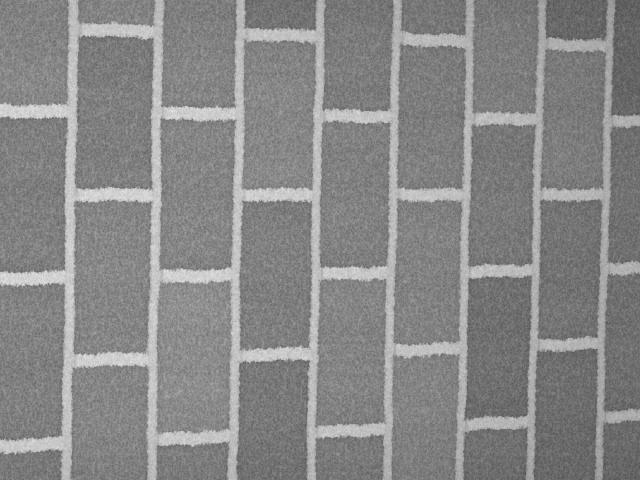
This texture is drawn by a Shadertoy shader. Its source:

```glsl
// Upright grey bricks in staggered columns, parted by pale, ragged mortar joints.
// A mild perspective maps the canvas to column and row numbers; distances to the
// joints shape the mortar, and cellular noise with layered sines gives the grain.

float hash(vec2 p) {
    vec3 h = fract(p.xyx * vec3(0.1031, 0.1030, 0.0973));
    h += dot(h, h.yzx + 33.33);
    return fract((h.x + h.y) * h.z);
}

// Distance to the nearest scattered point, about 0 to 1
float cellular(vec2 p) {
    vec2 cell = floor(p), local = fract(p);
    float nearest = 2.0;
    for (int j = -1; j <= 1; j++)
    for (int i = -1; i <= 1; i++) {
        vec2 o = vec2(i, j), id = cell + o;
        vec2 point = o + vec2(hash(id), hash(id + 57.3));
        nearest = min(nearest, length(point - local));
    }
    return nearest;
}

// Slow wobble that bends the joints slightly
float wobble(float t) {
    return sin(t) + 0.6 * sin(2.3 * t + 1.7) + 0.4 * sin(5.1 * t + 0.6);
}

void mainImage(out vec4 fragColor, in vec2 fragCoord) {
    vec2 uv = fragCoord / iResolution.xy;
    vec2 p = uv * vec2(4.0 / 3.0, 1.0);
    float aa = max(0.0022, 0.8 / iResolution.y);

    // Columns lean a little and narrow to the right
    float x = uv.x - (uv.y - 0.5) * (0.0095 + 0.011 * uv.x) - 0.1094;
    float depth = 1.0 - 0.1425 * x;
    float u = 7.3825 * x / depth;
    float columnWidth = 4.0 / 3.0 * depth * depth / 7.3825;
    u += 0.007 * wobble(uv.y * 13.0 + floor(u + 0.5) * 4.1);
    float column = floor(u);

    // Rows shrink to the right; every other column shifts by half a brick
    float rowHeight = 0.343 - 0.0052 * (u - 0.5);
    float v = (uv.y - 0.594) / rowHeight + 0.5 * mod(column, 2.0);
    v += 0.004 * wobble(u * 9.0);
    float row = floor(v);

    // Ragged joints: positive inside the mortar
    float fine = cellular(p * vec2(190.0, 150.0)) - 0.45;
    float coarse = cellular(p * 75.0 + 9.0) - 0.45;
    float ragged = 0.0035 * fine + 0.003 * coarse;
    float side = columnWidth * (0.058 - abs(fract(u + 0.5) - 0.5)) + 0.7 * ragged;
    float bed = rowHeight * (0.041 - abs(fract(v + 0.5) - 0.5)) + 1.3 * ragged;
    float sideMask = smoothstep(-aa, aa, side);
    float bedMask = smoothstep(-aa, aa, bed);
    float joint = max(side, bed);

    // Brick face: own tone, pitted grain, upright wisps and faint bands
    float light = 1.0 - 0.16 * uv.x * uv.x - 0.07 * pow(abs(uv.y - 0.5) * 2.0, 3.0);
    float grain = hash(floor(p * 380.0)) - 0.5;
    float wisps = cellular(p * vec2(140.0, 55.0) + 31.0) - 0.45;
    float brick = 0.53 + 0.085 * (hash(vec2(column, row) + 20.0) - 0.5);
    brick += 0.10 * fine + 0.06 * wisps + 0.04 * coarse + 0.07 * grain;
    brick += 0.006 * wobble(uv.y * 34.0 + column * 2.7 + row);
    brick -= 0.035 * exp(-abs(joint) / 0.006);

    // Mortar: beds are brighter, with a dim gap where they meet a column joint
    float gap = exp(-pow((fract(u) - 0.075) / 0.025, 2.0));
    float bedTone = 0.83 - 0.09 * gap;
    float mortar = mix(bedTone, 0.795, sideMask);
    mortar += 0.07 * fine + 0.05 * coarse + 0.05 * grain;
    mortar -= 0.07 * (1.0 - smoothstep(0.0, 0.006, joint));

    float grey = mix(brick, mortar * (0.93 + 0.07 * light), max(sideMask, bedMask));
    fragColor = vec4(vec3(grey * light), 1.0);
}
```
